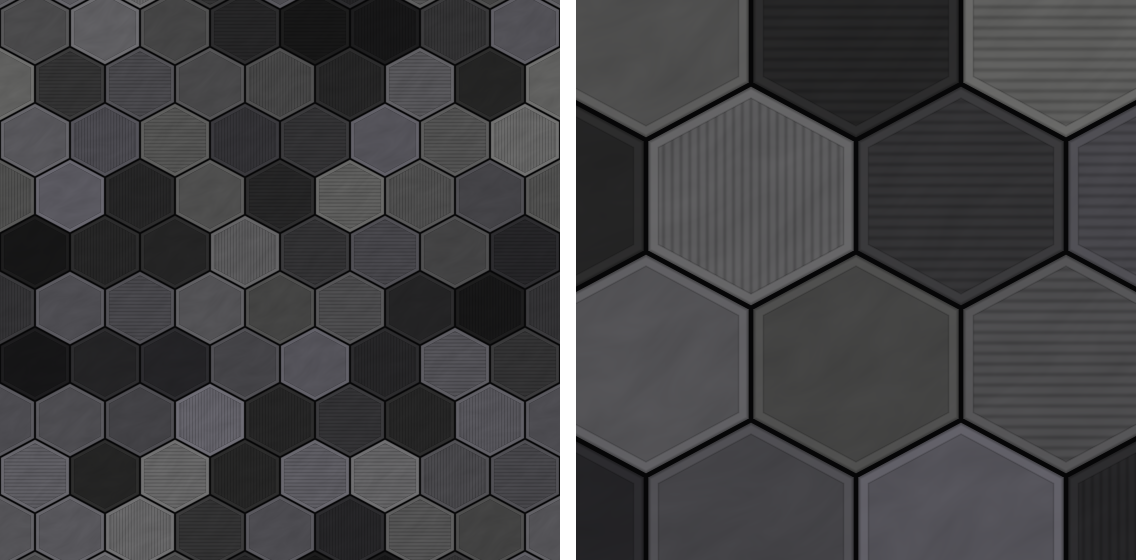
Left: the whole. Right: its middle third, enlarged.
Write a three.js fragment shader that draws this pattern.

```glsl
#define COLUMNS 8.0
#define ROWS 10.0
#define GAP_HALF 0.0014
#define RIM_DEPTH 0.0074
#define GROOVE_HALF 0.0006
#define ROW_STRIPES 160.0
#define COLUMN_STRIPES 192.0
#define STRIPE_CONTRAST 0.085
#define CLOUD_CONTRAST 0.055
#define GAP_COLOR vec3(0.025, 0.025, 0.028)

varying vec2 vUv;

float hash(vec2 id, float salt) {
  vec3 q = fract(vec3(id, salt) * vec3(0.1031, 0.1137, 0.0973));
  q += dot(q, q.yzx + 33.33);
  return fract((q.x + q.y) * q.z);
}

// Signed distance to a pointed-top hexagon filling one lattice cell
float hexDistance(vec2 p) {
  float halfWidth = 0.5 / COLUMNS;
  float halfHeight = 2.0 / (3.0 * ROWS);
  vec2 normal = normalize(vec2(0.5 * halfHeight, halfWidth));
  p = abs(p);
  return max(p.x - halfWidth, dot(p, normal) - normal.y * halfHeight);
}

// Layered sines, drawn out along a rising diagonal
float cloud(vec2 p, vec2 offset) {
  vec2 q = mat2(0.86, -0.5, 0.5, 0.86) * p * vec2(1.0, 1.0);
  q = q * vec2(55.0, 120.0) + offset;
  float sum = 0.0;
  float weight = 0.5;
  for (int i = 0; i < 4; i++) {
    q += 0.7 * sin(q.yx * 0.8 + offset.yx);
    sum += weight * sin(q.x) * cos(q.y);
    q = mat2(1.5, 0.9, -0.9, 1.5) * q;
    weight *= 0.6;
  }
  return sum;
}

// Few black tiles, some charcoal, mostly mid grey
float tileTone(float h) {
  if (h < 0.08) return 0.085;
  if (h < 0.22) return 0.14;
  if (h < 0.33) return 0.19;
  return mix(0.255, 0.395, pow((h - 0.33) / 0.67, 1.25));
}

// Thin dark lines, faded out when too fine to resolve
float stripes(float x, float frequency, float px) {
  float wave = 0.5 + 0.5 * cos(6.28318 * x * frequency);
  return (wave * wave - 0.375) * (1.0 - smoothstep(0.4, 0.8, frequency * px));
}

void main() {
  float px = fwidth(vUv.x);

  // Two interleaved lattices make the staggered rows
  vec2 pitch = vec2(1.0 / COLUMNS, 2.0 / ROWS);
  vec2 evenUv = vUv / pitch - vec2(0.0, 0.25);
  vec2 oddUv = vUv / pitch - vec2(0.5, 0.75);
  vec2 evenCell = floor(evenUv + 0.5);
  vec2 oddCell = floor(oddUv + 0.5);
  vec2 evenP = (evenUv - evenCell) * pitch;
  vec2 oddP = (oddUv - oddCell) * pitch;
  float evenD = hexDistance(evenP);
  float oddD = hexDistance(oddP);
  bool even = evenD < oddD;
  vec2 p = even ? evenP : oddP;
  float depth = -min(evenD, oddD);
  vec2 id = even ? evenCell * vec2(1.0, 2.0)
                 : oddCell * vec2(1.0, 2.0) + vec2(0.0, 1.0);
  id = mod(id, vec2(COLUMNS, ROWS)) + 1.0;

  // Tile tone and tint
  float tone = tileTone(hash(id, 3.0));
  vec3 tint = mix(vec3(1.0, 1.0, 0.985), vec3(0.99, 0.975, 1.06), hash(id, 11.0));
  vec3 base = tone * tint;

  // Face finish: ribbed across, ribbed upright or plain
  float finish = hash(id, 23.0);
  float ribs = 0.0;
  if (finish < 0.38) ribs = stripes(p.y, ROW_STRIPES, px);
  else if (finish < 0.65) ribs = stripes(p.x, COLUMN_STRIPES, px);
  vec2 offset = 40.0 * vec2(hash(id, 31.0), hash(id, 47.0));
  float clouds = cloud(p, offset);
  vec3 face = base * (1.0 - STRIPE_CONTRAST * 2.0 * ribs + CLOUD_CONTRAST * clouds);

  // Raised rim with a fine groove inside it
  vec3 rim = (base * 1.12 + 0.018 * tint) * (1.0 + 0.02 * clouds);
  rim *= mix(0.72, 1.0, smoothstep(GAP_HALF, GAP_HALF + 0.0022, depth));
  float inside = smoothstep(-0.5 * px, 0.5 * px, depth - RIM_DEPTH);
  vec3 color = mix(rim, face, inside);
  float groove = 1.0 - smoothstep(0.0, GROOVE_HALF + 0.5 * px, abs(depth - RIM_DEPTH));
  color *= 1.0 - 0.16 * groove;

  // Dark joint
  float tile = smoothstep(-0.6 * px, 0.6 * px, depth - GAP_HALF);
  gl_FragColor = vec4(mix(GAP_COLOR, color, tile), 1.0);
}
```
